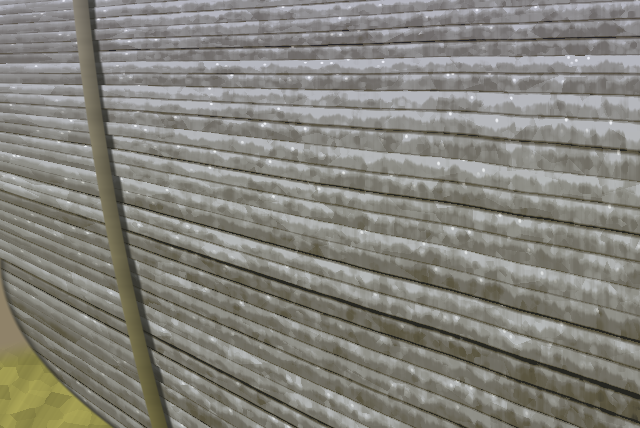
Write a WebGL 2 fragment shader that draws this texture.

```glsl
#version 300 es
precision highp float;
uniform vec2 u_resolution;
out vec4 fragColor;

const vec3 GAP = vec3(0.15, 0.15, 0.13);
const vec3 BROWN = vec3(0.35, 0.33, 0.25);
const vec3 GREY = vec3(0.44, 0.43, 0.39);
const vec3 ZINC = vec3(0.56, 0.56, 0.53);
const vec3 PALE = vec3(0.71, 0.72, 0.72);
const vec3 MOSS = vec3(0.59, 0.57, 0.30);
const vec3 CONCRETE = vec3(0.56, 0.51, 0.41);
const float SHEETS = 44.0;   // sheets per canvas height at the left edge
const float HORIZON = 0.172; // height, from the top, where sheets run level

float hash(vec2 p) {
  return fract(sin(dot(p, vec2(127.1, 311.7))) * 43758.5);
}

// Nearest cell: distance to its point, and its random value
vec2 cells(vec2 p) {
  vec2 base = floor(p), nearest = vec2(9.0, 0.0);
  for (int j = -1; j <= 1; j++)
    for (int i = -1; i <= 1; i++) {
      vec2 id = base + vec2(i, j);
      vec2 point = id + vec2(hash(id), hash(id + 57.3));
      float d = distance(p, point);
      if (d < nearest.x) nearest = vec2(d, hash(id + 19.7));
    }
  return nearest;
}

// Layered sines, roughly -1 to 1
float waves(float x, float seed) {
  float sum = 0.0, amp = 0.5;
  for (int i = 0; i < 4; i++) {
    sum += amp * sin(x + seed * 6.3 + 1.3 * sin(x * 0.63 + seed * 11.0));
    x = x * 2.17 + 1.9;
    amp *= 0.6;
  }
  return sum;
}

// Sheet coordinate: lines fan out from left to right
float sheetCoord(vec2 p) {
  float drop = p.y - HORIZON;
  float spread = mix(0.6, 1.18, smoothstep(-0.1, 0.25, drop));
  return SHEETS * drop / (1.0 + spread * p.x) + 0.05 * waves(p.x * 5.0, 0.3);
}

// Five colours from gap to wet zinc
vec3 metalRamp(float t) {
  vec3 c = mix(GAP, BROWN, smoothstep(0.0, 0.25, t));
  c = mix(c, GREY, smoothstep(0.25, 0.5, t));
  c = mix(c, ZINC, smoothstep(0.5, 0.75, t));
  return mix(c, PALE, smoothstep(0.75, 1.0, t));
}

vec3 sheetStack(vec2 p) {
  float q = sheetCoord(p), row = floor(q), f = q - row;
  float aa = fwidth(q), sharp = smoothstep(0.0, 0.5, p.x);
  float rowTone = hash(vec2(row, 3.0)), rowGap = hash(vec2(row, 8.0));
  float nextGap = hash(vec2(row + 1.0, 8.0));

  // Pale upper lip with a ragged, dripping lower edge
  float drip = 0.42 + 0.25 * (rowTone - 0.5) + 0.2 * sharp * waves(p.x * 48.0, rowTone);
  float soft = mix(0.35, 0.1, sharp) + aa;
  float tone = 0.74 + 0.2 * (rowTone - 0.5);
  tone += mix(0.16, -0.13, smoothstep(drip - soft, drip + soft, f));

  // Streaks, water beads and blotches of grime
  vec2 bead = cells(vec2(p.x * 55.0, q * 2.3));
  vec2 blotch = cells(vec2(p.x * 13.0 + row * 3.7, q * 0.9));
  tone += 0.07 * waves(p.x * 75.0, rowGap) * mix(0.4, 1.0, sharp);
  tone += (bead.y - 0.5) * 0.24 * mix(0.3, 1.0, sharp) * smoothstep(0.75, 0.3, bead.x);
  tone += (blotch.y - 0.5) * 0.16;
  float grime = smoothstep(0.28, 0.8, p.y) * (0.75 + 0.35 * waves(p.x * 4.0 + q * 0.25, 0.7));
  tone += 0.08 - 0.3 * grime - 0.06 * smoothstep(0.4, 0.0, p.x);

  // Dark joints, a few of them deep
  float joint = min(f / mix(0.07, 0.2, rowGap * rowGap), (1.0 - f) / mix(0.05, 0.13, nextGap));
  float depth = mix(0.22, 0.75, f < 0.5 ? rowGap * rowGap : nextGap * nextGap);
  tone -= depth * mix(0.55, 1.0, sharp) * (1.0 - smoothstep(0.1, 1.0 + aa, joint));

  vec3 c = metalRamp(clamp(tone, 0.0, 1.0));
  float glint = step(0.9, bead.y) * smoothstep(0.28, 0.08, bead.x) * smoothstep(0.7, 0.2, f);
  c += 0.22 * glint * (1.0 - 0.6 * grime);
  return c + vec3(0.0, -0.005, 0.035) * smoothstep(0.5, 0.0, p.y);
}

vec3 ground(vec2 p) {
  vec2 clump = cells(p * vec2(24.0, 36.0));
  vec3 moss = MOSS * (0.85 + 0.25 * clump.y + 0.08 * waves(p.x * 40.0 + p.y * 25.0, 0.2));
  return mix(CONCRETE, moss, smoothstep(0.80, 0.86, p.y + 0.2 * p.x));
}

void main() {
  vec2 p = gl_FragCoord.xy / u_resolution.y;
  p.y = 1.0 - p.y;
  float px = 1.0 / u_resolution.y;
  vec3 color = sheetStack(p);

  // Ground beyond the curved end of the stack
  float rise = max(p.y - 0.605, 0.0);
  float end = p.x - 1.7 * rise * rise;
  color = mix(color, GAP, 0.6 * smoothstep(0.018, 0.0, end) * step(0.605, p.y));
  color = mix(color, ground(p), smoothstep(0.004 + px, -0.004 - px, end) * step(0.605, p.y));

  // Bent steel strap and its stepped shadow
  float across = p.x - (0.1875 + 0.10 * p.y + 0.0865 * p.y * p.y);
  float notch = 0.024 + 0.012 * hash(vec2(floor(sheetCoord(p)), 5.0));
  float shadow = smoothstep(notch + 0.005, notch - 0.003, across) * step(0.0, across);
  color = mix(color, GAP, 0.75 * shadow);
  vec3 steel = mix(vec3(0.47, 0.45, 0.41), vec3(0.38, 0.36, 0.22), p.y);
  steel *= 1.0 - 9.0 * across + 0.05 * waves(p.y * 30.0, 0.6);
  color = mix(color, steel, smoothstep(0.018 + px, 0.018 - px, abs(across)));
  fragColor = vec4(clamp(color, 0.0, 1.0), 1.0);
}
```
